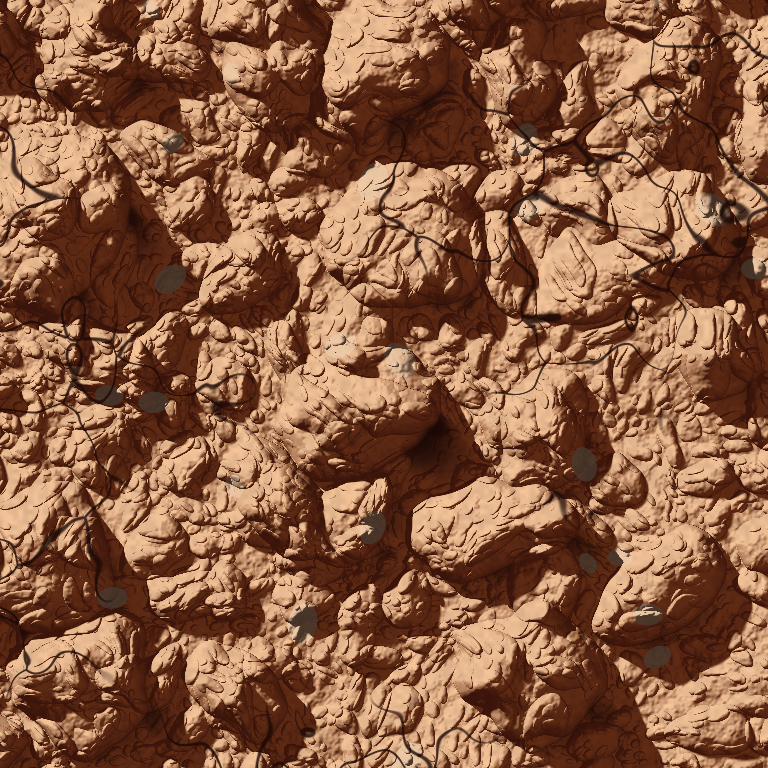
This texture is drawn by a Shadertoy shader. Its source:

```glsl
const vec3 DEEP = vec3(0.10, 0.03, 0.02);
const vec3 SHADE = vec3(0.23, 0.08, 0.04);
const vec3 BOUNCE = vec3(0.36, 0.16, 0.075);
const vec3 DUSK = vec3(0.53, 0.34, 0.22);
const vec3 SOIL = vec3(0.74, 0.54, 0.40);
const vec3 SUNLIT = vec3(0.91, 0.73, 0.57);
const vec3 STONE = vec3(0.93, 0.80, 0.67);

const vec2 SUN_SIDE = vec2(-0.70, 0.714);  // unit direction towards the sun
const float SUN_SLOPE = 0.66;              // tangent of the sun's elevation
const float CLOD_CELLS = 5.0;              // largest clods across the canvas
const float CLOD_RATIO = 2.3;              // cell ratio between clod layers
const float CLOD_SHARE = 0.68;
const float CLOD_HEIGHT = 0.95;
const float GRAIN_SLOPE = 0.36;
const float SHADOW_REACH = 0.20;
const int SHADOW_STEPS = 24;
const float CRACK_CELLS = 6.0;
const float EPS = 0.001;

// Integer hash, three values in 0..1
vec3 hash3(vec3 cell) {
    uvec3 v = uvec3(ivec3(cell)) * 1664525u + 1013904223u;
    v.x += v.y * v.z; v.y += v.z * v.x; v.z += v.x * v.y;
    v ^= v >> 16u;
    v.x += v.y * v.z; v.y += v.z * v.x; v.z += v.x * v.y;
    return vec3(v >> 8u) / 16777216.0;
}

vec3 noise3(vec2 p, float seed) {
    vec2 i = floor(p), f = fract(p);
    f = f * f * (3.0 - 2.0 * f);
    vec3 low = mix(hash3(vec3(i, seed)), hash3(vec3(i + vec2(1, 0), seed)), f.x);
    vec3 high = mix(hash3(vec3(i + vec2(0, 1), seed)), hash3(vec3(i + 1.0, seed)), f.x);
    return mix(low, high, f.y);
}

// Scattered elliptical domes, thinning out towards the right
float clods(vec2 p, float cells, float share, float seed) {
    vec2 q = p * cells, id = floor(q);
    float h = 0.0;
    for (int y = -1; y <= 1; y++)
    for (int x = -1; x <= 1; x++) {
        vec2 c = id + vec2(x, y);
        vec3 r = hash3(vec3(c, seed));
        if (r.z > share * (1.22 - 0.44 * c.x / cells)) continue;
        float spin = 6.2832 * fract(r.z * 37.3);
        float radius = mix(0.28, 0.55, fract(r.z * 91.7));
        vec2 d = q - c - mix(vec2(0.2), vec2(0.8), r.xy);
        vec2 axis = vec2(cos(spin), sin(spin));
        d = vec2(dot(d, axis) * 0.85, dot(d, vec2(-axis.y, axis.x)) * 1.2);
        h = max(h, sqrt(max(0.0, radius * radius - dot(d, d))));
    }
    return h / cells;
}

// Rolling ground carrying layers of ever smaller clods
float terrain(vec2 p, int layers) {
    vec3 broad = noise3(p * 7.0, 11.0), rough = noise3(p * 27.0, 12.0);
    vec2 q = p + (broad.xy - 0.5) * 0.07 + (rough.xy - 0.5) * 0.022;
    float h = broad.z * 0.05 + rough.z * 0.010;
    float cells = CLOD_CELLS, gain = CLOD_HEIGHT;
    for (int i = 0; i < layers; i++) {
        h += gain * clods(q, cells, CLOD_SHARE, float(i));
        cells *= CLOD_RATIO;
        gain *= 0.9;
    }
    return h;
}

float surface(vec2 p) {
    float h = terrain(p, 4), f = 60.0;
    for (int i = 0; i < 3; i++) {
        h += noise3(p * f, 20.0 + float(i)).x * GRAIN_SLOPE / f;
        f *= 2.05;
    }
    return h;
}

// Depth of a point below the edge of the sunlight
float shadowDepth(vec2 p) {
    float start = terrain(p, 3), depth = 0.0;
    for (int i = 1; i <= SHADOW_STEPS; i++) {
        float t = SHADOW_REACH * pow(float(i) / float(SHADOW_STEPS), 1.5);
        float h = terrain(p + SUN_SIDE * t, t < 0.04 ? 3 : 2);
        depth = max(depth, h - start - SUN_SLOPE * t);
    }
    return depth;
}

// Thin lines along warped cell borders, in patches
float cracks(vec2 p) {
    vec2 q = p * CRACK_CELLS + (noise3(p * 22.0, 31.0).xy - 0.5) * 0.55;
    vec2 id = floor(q);
    float near = 9.0, next = 9.0;
    for (int y = -1; y <= 1; y++)
    for (int x = -1; x <= 1; x++) {
        vec2 c = id + vec2(x, y);
        float d = length(c + hash3(vec3(c, 32.0)).xy - q);
        next = min(next, max(near, d));
        near = min(near, d);
    }
    float patches = smoothstep(0.48, 0.62, noise3(p * 4.0, 33.0).x);
    return patches * (1.0 - smoothstep(0.008, 0.04, next - near));
}

void mainImage(out vec4 fragColor, in vec2 fragCoord) {
    vec2 p = fragCoord / iResolution.y;

    // Relief
    float h = surface(p);
    vec2 slope = vec2(surface(p + vec2(EPS, 0)), surface(p + vec2(0, EPS))) - h;
    vec3 normal = normalize(vec3(-slope / EPS, 1.0));

    // Light
    float depth = shadowDepth(p);
    float direct = max(0.0, dot(normal, normalize(vec3(SUN_SIDE, SUN_SLOPE))));
    direct *= 1.0 - smoothstep(0.0, 0.006, depth);
    float fill = dot(normal, normalize(vec3(0.35, -0.2, 0.9)));

    // Colour
    vec3 color = mix(SHADE, BOUNCE, smoothstep(0.25, 0.95, fill));
    color = mix(color, DEEP, smoothstep(0.035, 0.10, depth));
    color = mix(color, DUSK, smoothstep(0.02, 0.22, direct));
    color = mix(color, SOIL, smoothstep(0.20, 0.45, direct));
    color = mix(color, SUNLIT, smoothstep(0.42, 0.78, direct));
    color *= 0.94 + 0.12 * noise3(p * 150.0, 41.0).x;

    // Pale stones and cracks
    float stone = smoothstep(0.0, 0.006, clods(p, 24.0, 0.035, 42.0));
    color = mix(color, STONE * (0.3 + 0.7 * smoothstep(0.0, 0.6, direct)), stone * 0.7);
    color = mix(color, DEEP, 0.8 * cracks(p));

    fragColor = vec4(color, 1.0);
}
```
